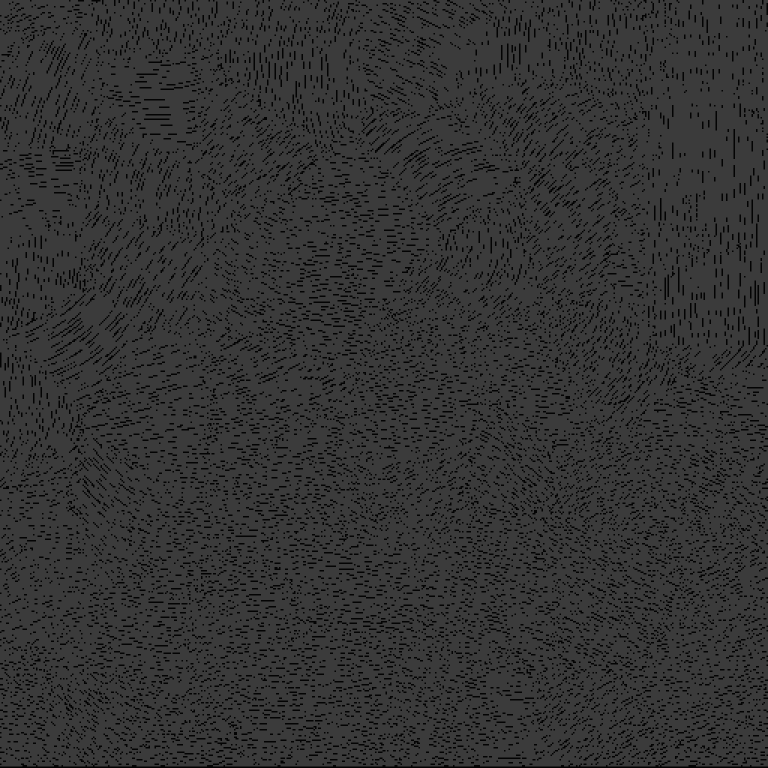
Write a Shadertoy shader that draws this texture.

```glsl
// Charcoal field engraved with tiny black dashes that follow patchy, curving hatch directions.

float hash(vec2 p) {
    vec3 h = fract(vec3(p.xyx) * 0.1031);
    h += dot(h, h.yzx + 33.33);
    return fract((h.x + h.y) * h.z);
}

float valueNoise(vec2 p) {
    vec2 i = floor(p), f = fract(p);
    f = f * f * (3.0 - 2.0 * f);
    vec2 e = vec2(1.0, 0.0);
    return mix(mix(hash(i), hash(i + e), f.x),
               mix(hash(i + e.yx), hash(i + 1.0), f.x), f.y);
}

// Nearest cellular patch: xy is the offset from its centre, zw its id
vec4 nearestPatch(vec2 p) {
    vec2 base = floor(p);
    vec4 nearest = vec4(9.0);
    for (int y = -1; y <= 1; y++)
    for (int x = -1; x <= 1; x++) {
        vec2 id = base + vec2(x, y);
        vec2 centre = id + vec2(hash(id + 17.0), hash(id + 41.0));
        vec2 offset = p - centre;
        if (dot(offset, offset) < dot(nearest.xy, nearest.xy))
            nearest = vec4(offset, id);
    }
    return nearest;
}

// Soft round spot, used to thin out the dashes
float spot(vec2 uv, vec2 centre, vec2 size) {
    vec2 d = (uv - centre) / size;
    return exp(-dot(d, d));
}

// 1 where a grain of the 512-grain grid is black
float dashMask(vec2 uv) {
    vec2 grain = floor(uv * 512.0);
    vec2 gUv = (grain + 0.5) / 512.0;

    // Patches with ragged, dissolving borders
    vec2 ragged = vec2(hash(grain + 91.0), hash(grain + 157.0)) - 0.5;
    vec2 wave = sin(gUv.yx * 23.0 + vec2(0.0, 2.0)) * 0.012;
    vec4 cell = nearestPatch((gUv + wave + ragged * 0.025) * 7.0 + 20.0);
    vec2 id = cell.zw;
    vec2 centre = vec2(hash(id + 17.0), hash(id + 41.0)) + id - 20.0;
    vec2 local = (gUv - centre / 7.0) * 512.0;

    // Bold hatching above, short level grain below
    float upper = smoothstep(0.25, 0.7, gUv.y + 0.15 * sin(gUv.x * 5.0 + 1.5));
    float angle = mix((hash(id + 5.0) - 0.5) * 1.2, hash(id + 5.0) * 2.6 - 0.5, upper);
    float upright = step(0.84, gUv.x) * step(0.55, gUv.y);
    angle = mix(angle, 1.5708, upright);
    float c = cos(angle), s = sin(angle);
    vec2 q = vec2(c * local.x + s * local.y, c * local.y - s * local.x);
    q.y += (hash(id + 73.0) - 0.5) * 0.012 * q.x * q.x * (1.0 - upright);

    // Narrow valleys of stretched noise become the dashes
    float along = mix(0.42, mix(0.32, 0.09, hash(id + 29.0)), upper);
    vec2 stretch = vec2(along, 0.75);
    vec2 seed = id * 37.0 + 300.0;
    float mid = valueNoise(q * stretch + seed);
    float above = valueNoise((q + vec2(0.0, 1.0)) * stretch + seed);
    float below = valueNoise((q - vec2(0.0, 1.0)) * stretch + seed);

    // Sparse areas need a deeper valley
    float sparse = spot(gUv, vec2(0.93, 0.83), vec2(0.09, 0.16))
                 + spot(gUv, vec2(0.03, 0.27), vec2(0.11, 0.09))
                 + spot(gUv, vec2(0.01, 0.73), vec2(0.05, 0.04))
                 + spot(gUv, vec2(0.60, 0.94), vec2(0.05, 0.05));
    float depth = 0.33 + 0.05 * upper + 0.2 * sparse
                + 0.03 * sin(gUv.x * 19.0 + 3.0 * sin(gUv.y * 13.0));
    float valley = step(mid, min(above, below)) * step(depth, above + below - 2.0 * mid);
    return max(valley, step(grain.y, 0.5));
}

void mainImage(out vec4 fragColor, in vec2 fragCoord) {
    // Four samples per pixel smooth the grain edges
    float black = 0.0;
    for (int k = 0; k < 4; k++) {
        vec2 shift = vec2(k % 2, k / 2) * 0.5 - 0.25;
        black += 0.25 * dashMask((fragCoord + shift) / iResolution.xy);
    }
    vec3 charcoal = vec3(0.23), ink = vec3(0.01);
    fragColor = vec4(mix(charcoal, ink, black), 1.0);
}
```
